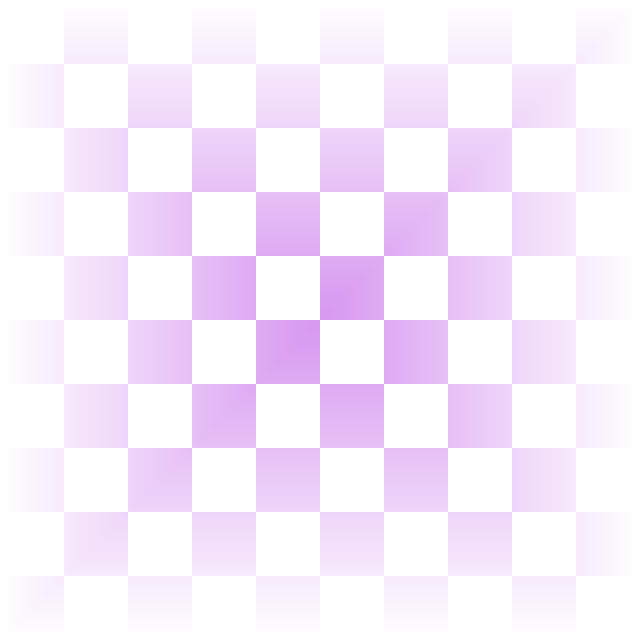
Give the GLSL for this pattern, as a WebGL 2 fragment shader.

```glsl
#version 300 es
precision highp float;
// A lilac and white checkerboard that fades to white at the canvas border.
// Box-filtered square waves make the checks; the fade follows the square
// (Chebyshev) distance from the centre, so its contours are nested squares.

uniform vec2 u_resolution;
out vec4 outColor;

const float CELLS = 10.0;                       // checks along each side
const vec3 PAPER = vec3(1.0);
const vec3 LILAC = vec3(0.838, 0.59, 0.94);     // tint at the very centre
const float FADE_END = 1.0;                     // half-widths until pure paper

// Square wave per axis: +1 in even cells, -1 in odd ones, averaged over a pixel
vec2 squareWave(vec2 p, float pixel) {
    vec2 side = 1.0 - 2.0 * mod(floor(p), 2.0);
    vec2 edgeDistance = 0.5 - abs(fract(p) - 0.5);
    return side * clamp(2.0 * edgeDistance / pixel, 0.0, 1.0);
}

// Coverage of the tinted checks, including the one at the lower left
float checker(vec2 p, float pixel) {
    vec2 wave = squareWave(p, pixel);
    return 0.5 + 0.5 * wave.x * wave.y;
}

// Linear falloff with square contours
float squareFade(vec2 p) {
    float reach = max(abs(p.x), abs(p.y));
    return clamp(1.0 - reach / FADE_END, 0.0, 1.0);
}

void main() {
    // Centred square space, -1 to 1 across the shorter side
    float size = min(u_resolution.x, u_resolution.y);
    vec2 p = (2.0 * gl_FragCoord.xy - u_resolution) / size;

    vec2 grid = (0.5 * p + 0.5) * CELLS;
    float tint = checker(grid, CELLS / size) * squareFade(p);

    outColor = vec4(mix(PAPER, LILAC, tint), 1.0);
}
```
